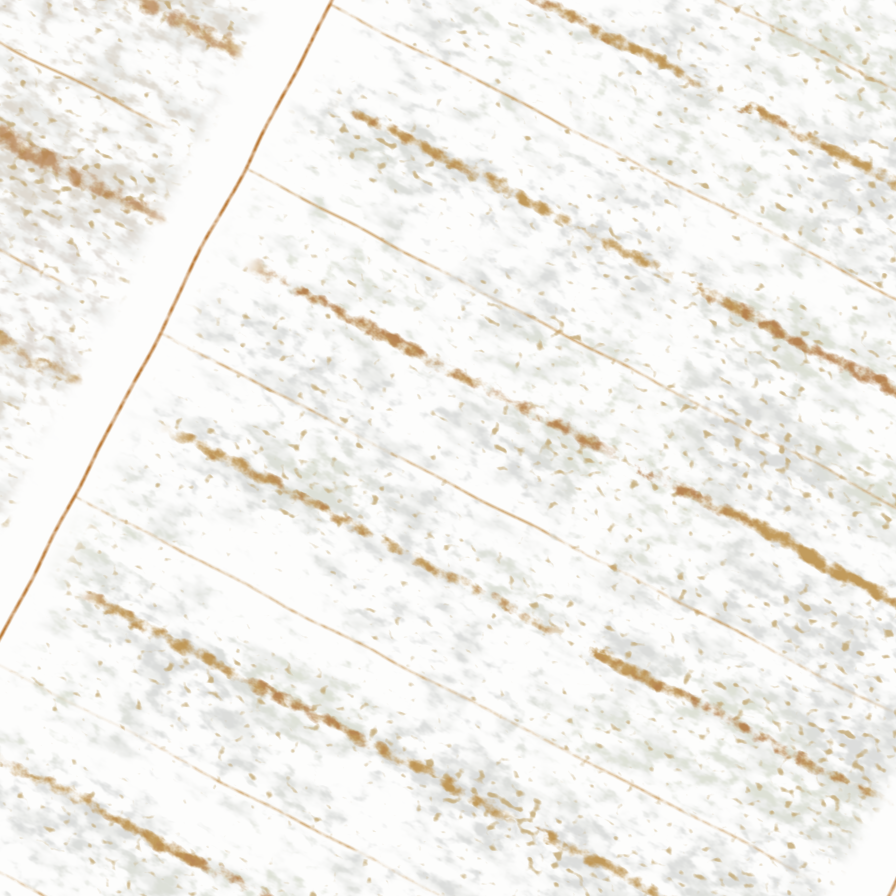
Give the GLSL for this texture, as a WebGL 1 fragment shader.

```glsl
precision highp float;

uniform vec2 u_resolution;

// Layout, in canvas units along (x) and across (y) the tilted rows
const float TILT = 0.479;
const float COLUMN_PITCH = 1.012;
const float COLUMN_START = 0.329;
const float ROW_PITCH = 0.206;
const float ROW_START = 0.041;
const float STREAK_OFFSET = 0.45;
const float MARGIN_START = 0.957;
const float BREAK_START = 0.504;
const float BREAK_SLANT = 0.21;

// Half widths
const float RULE_WIDTH = 0.0018;
const float HAIRLINE_WIDTH = 0.0014;
const float STREAK_WIDTH = 0.0088;

const vec3 PAPER = vec3(0.992, 0.992, 0.989);
const vec3 WASH = vec3(0.918, 0.922, 0.912);
const vec3 COOL_STAIN = vec3(0.855, 0.86, 0.855);
const vec3 GREEN_STAIN = vec3(0.865, 0.88, 0.83);
const vec3 WARM_STAIN = vec3(0.875, 0.835, 0.80);
const vec3 SPECK = vec3(0.77, 0.67, 0.47);
const vec3 HAIRLINE = vec3(0.79, 0.62, 0.39);
const vec3 RULE = vec3(0.73, 0.48, 0.22);
const vec3 OCHRE = vec3(0.75, 0.59, 0.33);
const vec3 RUST = vec3(0.71, 0.50, 0.30);

vec2 gradientAt(vec2 cell) {
  vec3 h = fract(cell.xyx * vec3(0.1031, 0.1030, 0.0973));
  h += dot(h, h.yzx + 33.33);
  float angle = 6.2832 * fract((h.x + h.y) * h.z);
  return vec2(cos(angle), sin(angle));
}

float gradientNoise(vec2 p) {
  vec2 i = floor(p);
  vec2 f = p - i;
  vec2 w = f * f * f * (f * (f * 6.0 - 15.0) + 10.0);
  vec2 e = vec2(1.0, 0.0);
  float low = mix(dot(gradientAt(i), f), dot(gradientAt(i + e), f - e), w.x);
  float high = mix(dot(gradientAt(i + e.yx), f - e.yx),
                   dot(gradientAt(i + e.xx), f - e.xx), w.x);
  return mix(low, high, w.y);
}

float fractalNoise(vec2 p) {
  float sum = 0.0;
  float amplitude = 0.65;
  for (int octave = 0; octave < 3; octave++) {
    sum += amplitude * gradientNoise(p);
    p = p * 2.03 + 17.3;
    amplitude *= 0.45;
  }
  return sum;
}

void main() {
  vec2 uv = gl_FragCoord.xy / u_resolution;
  uv.y = 1.0 - uv.y;
  float soft = max(1.0 / min(u_resolution.x, u_resolution.y), 0.0018);

  // Tilted grid of columns and rows
  vec2 axis = vec2(cos(TILT), sin(TILT));
  vec2 g = vec2(dot(uv, axis), dot(uv, vec2(-axis.y, axis.x)));
  float column = floor((g.x - COLUMN_START) / COLUMN_PITCH);
  float along = g.x - COLUMN_START - column * COLUMN_PITCH;
  float wobble = 0.005 * gradientNoise(g * vec2(9.0, 4.0) + 5.0);
  float rowPos = (g.y + wobble - ROW_START) / ROW_PITCH;
  float row = floor(rowPos);
  float hairRow = floor(rowPos + 0.5);
  float hairDist = (fract(rowPos + 0.5) - 0.5) * ROW_PITCH;
  float streakDist = (fract(rowPos) - STREAK_OFFSET) * ROW_PITCH;

  // Shared noise fields
  float fine = fractalNoise(g * vec2(46.0, 75.0));
  float crumble = fractalNoise(g * vec2(75.0, 95.0) + 41.0);
  float clump = gradientNoise(g * vec2(50.0, 62.0) + 71.0);
  float broad = gradientNoise(g * vec2(4.5, 12.0) + 9.0);
  float cloud = fractalNoise(g * vec2(17.0, 36.0) + 88.0);
  float hue = gradientNoise(g * vec2(4.0, 6.0) + 63.0);
  float leftColumn = step(column, -0.5);

  // Blank margin beside the rule and slanted break in each row
  float margin = 1.0 - smoothstep(MARGIN_START - 0.022, MARGIN_START + 0.008,
                                  along + 0.025 * fine);
  float opening = smoothstep(0.0, 0.07, along);
  float breakDist = along - BREAK_START - BREAK_SLANT * g.y + 0.04 * crumble;
  float gap = smoothstep(0.012, 0.034, abs(breakDist));
  float field = margin * opening * mix(0.35, 1.0, gap);

  // Pale wash and finer mottling, densest around the streaks
  float halo = exp(-pow(streakDist / 0.045, 2.0));
  float bias = 0.12 * halo - 0.08 + 0.09 * smoothstep(0.25, 0.7, along);
  float density = 0.4 * broad + bias;
  float wash = smoothstep(-0.12, 0.42, cloud + 0.45 * fine + density);
  vec3 color = mix(PAPER, WASH, wash * field);
  float stain = smoothstep(0.0, 0.46, fine + 0.3 * cloud + density);
  vec3 stainColor = mix(COOL_STAIN, GREEN_STAIN, smoothstep(-0.15, 0.25, hue));
  stainColor = mix(stainColor, WARM_STAIN, 0.7 * leftColumn);
  color = mix(color, stainColor, 0.9 * stain * field);

  // Scattered specks
  float speckNoise = gradientNoise(g * vec2(85.0, 115.0) + 27.0);
  float speck = smoothstep(0.30, 0.72, speckNoise + 0.5 * crumble + 0.8 * density);
  color = mix(color, SPECK, 0.85 * speck * margin * opening);

  // Fine lines between the streaks
  float hairFade = 0.44 + 0.9 * gradientNoise(vec2(g.x * 6.0, hairRow * 3.7 + 0.5));
  hairFade = clamp(hairFade + 0.9 * crumble, 0.12, 0.8);
  float hair = 1.0 - smoothstep(HAIRLINE_WIDTH - soft, HAIRLINE_WIDTH + soft, abs(hairDist));
  hair *= 1.0 - smoothstep(0.86, 0.94, along);
  color = mix(color, HAIRLINE, hair * hairFade);

  // Crumbling streaks
  float spread = STREAK_WIDTH * (1.0 + 0.5 * leftColumn);
  float body = 0.85 - pow(streakDist / spread, 2.0);
  float wear = 0.9 * gradientNoise(vec2(g.x * 8.0, row * 5.3 + 0.4));
  float streak = smoothstep(0.05, 1.35, body + 1.3 * crumble + 1.1 * clump + wear);
  streak *= smoothstep(0.045, 0.09, along) * margin * gap;
  float rust = smoothstep(-0.1, 0.5, hue + 0.8 * crumble);
  vec3 streakColor = mix(OCHRE, RUST, rust);
  color = mix(color, streakColor, streak * (0.95 - 0.2 * leftColumn));

  // Rule at the start of each column
  float ruleDist = g.x - COLUMN_START + 0.004 * gradientNoise(g.yy * 8.0 + 3.3);
  ruleDist = (fract(ruleDist / COLUMN_PITCH + 0.5) - 0.5) * COLUMN_PITCH;
  float rule = 1.0 - smoothstep(RULE_WIDTH - soft, RULE_WIDTH + soft, abs(ruleDist));
  float ruleWear = clamp(0.82 + 0.8 * crumble, 0.45, 1.0);
  color = mix(color, RULE, rule * ruleWear);

  gl_FragColor = vec4(color, 1.0);
}
```
